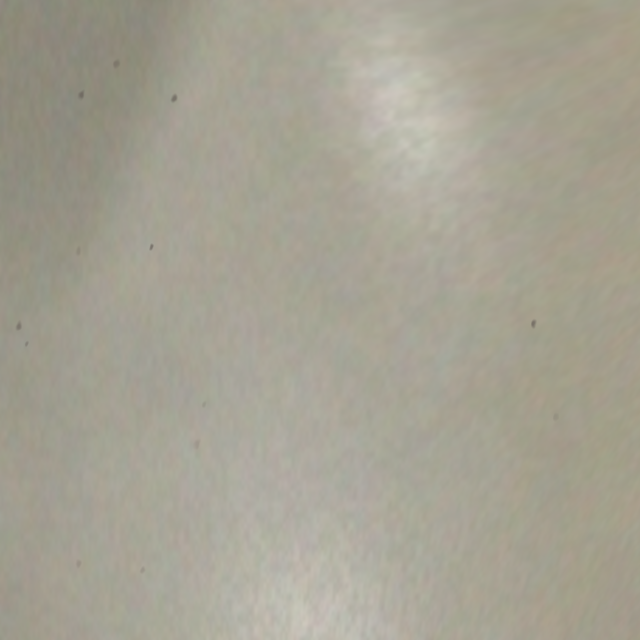
Write a WebGL 1 fragment shader that draws this texture.

```glsl
precision highp float;
// Smooth grey-beige surface with soft sheen, a shaded corner, fine streaky grain and a few specks.

uniform vec2 u_resolution;

#define BASE_COLOR vec3(0.645, 0.630, 0.572)
#define SHADE_COLOR vec3(0.535, 0.525, 0.470)
#define SHEEN_COLOR vec3(0.800, 0.785, 0.750)
#define SPECK_COLOR vec3(0.400, 0.370, 0.345)
#define GRAIN_SCALE vec2(120.0, 62.0)
#define GRAIN_STRENGTH 0.034
#define TINT_STRENGTH 0.042
#define SPECK_COUNT 14
#define SPECK_RADIUS 0.0058

float hash(vec2 p) {
  vec3 q = fract(vec3(p.xyx) * 0.1031);
  q += dot(q, q.yzx + 33.33);
  return fract((q.x + q.y) * q.z);
}

float noise(vec2 p) {
  vec2 cell = floor(p);
  vec2 f = fract(p);
  f = f * f * (3.0 - 2.0 * f);
  float low = mix(hash(cell), hash(cell + vec2(1.0, 0.0)), f.x);
  float high = mix(hash(cell + vec2(0.0, 1.0)), hash(cell + vec2(1.0, 1.0)), f.x);
  return mix(low, high, f.y);
}

float fbm(vec2 p) {
  return 0.55 * noise(p) + 0.3 * noise(p * 2.03 + 17.0) + 0.15 * noise(p * 4.1 + 41.0);
}

// Soft elliptical glow, rotated by angle
float glow(vec2 p, vec2 center, vec2 size, float angle) {
  vec2 d = p - center;
  float c = cos(angle);
  float s = sin(angle);
  d = vec2(c * d.x + s * d.y, c * d.y - s * d.x) / size;
  return exp(-dot(d, d));
}

// Scattered small dark marks, slightly taller than wide
float specks(vec2 p) {
  float mask = 0.0;
  vec2 wobble = 0.003 * vec2(noise(p * 150.0), noise(p * 150.0 + 70.0));
  for (int i = 0; i < SPECK_COUNT; i++) {
    float id = float(i) + 1.0;
    vec2 center = vec2(0.9 * pow(hash(vec2(id, 3.7)), 1.6), hash(vec2(id, 11.3))) + 0.03;
    float radius = SPECK_RADIUS * mix(0.7, 1.25, hash(vec2(id, 23.1)));
    float depth = mix(0.15, 0.75, pow(hash(vec2(id, 31.9)), 1.5));
    vec2 d = (p + wobble - center) * vec2(1.3, 0.85);
    d.x -= 0.25 * d.y;
    mask = max(mask, depth * (1.0 - smoothstep(0.25, 1.3, length(d) / radius)));
  }
  return mask;
}

void main() {
  vec2 uv = gl_FragCoord.xy / u_resolution;

  // Broad lighting: uneven base, cooler low centre, warmer right side
  float cloud = fbm(uv * 5.0 + 3.0) - 0.5;
  vec3 color = BASE_COLOR + 0.045 * cloud;
  color += vec3(0.008, 0.014, 0.026) * glow(uv, vec2(0.36, 0.28), vec2(0.36, 0.28), 0.0);
  color -= vec3(0.012, 0.020, 0.036) * smoothstep(0.62, 1.0, uv.x);
  color -= 0.032 * (1.0 - smoothstep(0.0, 0.2, uv.x));

  // Shaded upper left corner with a slanted soft edge
  float edge = 0.33 - 0.375 * (1.0 - uv.y) + 0.03 * cloud;
  float shade = 1.0 - smoothstep(edge - 0.10, edge + 0.035, uv.x);
  shade *= smoothstep(0.38, 0.95, uv.y) * 0.5 + smoothstep(0.42, 0.62, uv.y) * 0.35;
  color = mix(color, SHADE_COLOR, shade);

  // Sheen: a slanted streak above and a wide patch at the bottom
  float sheen = 0.55 * glow(uv, vec2(0.63, 0.84), vec2(0.075, 0.14), 0.38);
  sheen += 0.28 * glow(uv, vec2(0.65, 0.76), vec2(0.12, 0.24), 0.3);
  sheen += 0.50 * glow(uv, vec2(0.48, 0.0), vec2(0.13, 0.13), 0.0);
  sheen += 0.28 * glow(uv, vec2(0.50, 0.10), vec2(0.20, 0.26), 0.0);
  color = mix(color, SHEEN_COLOR, clamp(sheen, 0.0, 0.9));

  // Upright grain, leaning to the right side and stronger in the sheen
  vec2 lean = uv - vec2(0.45 * uv.y * smoothstep(0.3, 1.2, uv.x), 0.0);
  float grain = 0.65 * noise(lean * GRAIN_SCALE) + 0.35 * noise(lean * GRAIN_SCALE * 1.9 + 9.0) - 0.5;
  color += GRAIN_STRENGTH * grain * (1.0 + 2.2 * sheen);

  // Faint pink-green and yellow-blue mottling
  float pink = fbm(lean * vec2(52.0, 32.0) + 80.0) - 0.5;
  float yellow = fbm(lean * vec2(44.0, 26.0) + 150.0) - 0.5;
  color += TINT_STRENGTH * (pink * vec3(1.0, -0.6, 0.2) + yellow * vec3(0.4, 0.2, -1.0));

  color = mix(color, SPECK_COLOR, specks(uv));
  gl_FragColor = vec4(clamp(color, 0.0, 1.0), 1.0);
}
```
